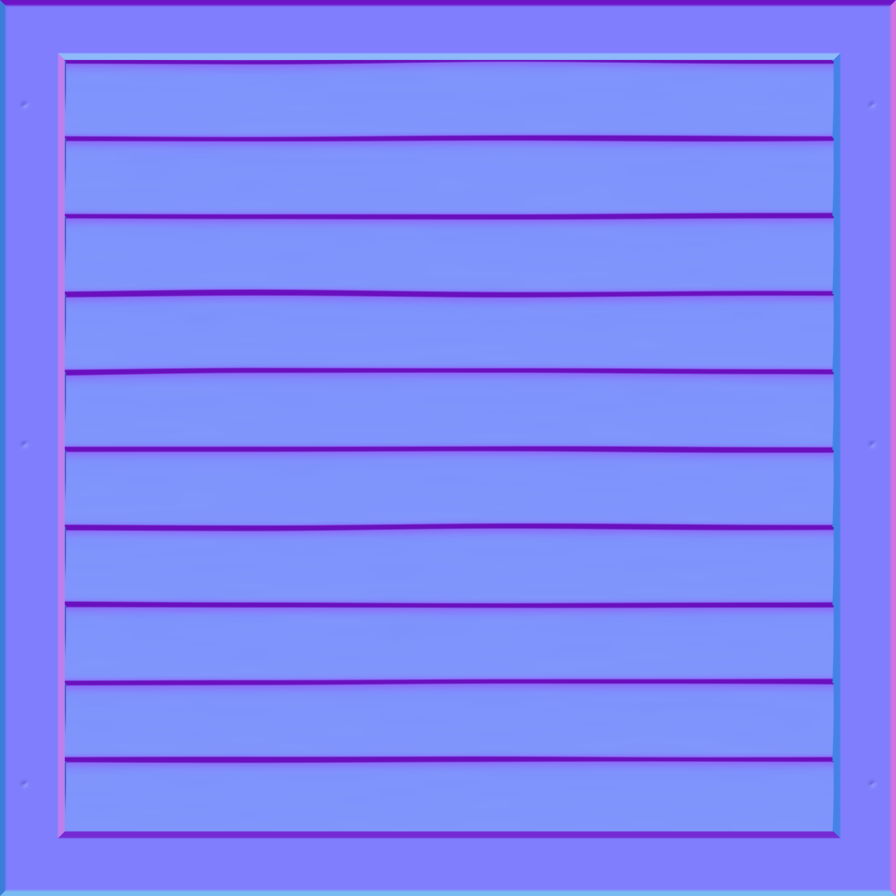
Give the GLSL for this texture map, as a Shadertoy shader.

```glsl
// Normal map of a square louvered vent: beveled frame, ten slats, six screws.

float hash(vec2 p) {
    return fract(sin(dot(p, vec2(127.1, 311.7))) * 4375.85);
}

float noise(vec2 p) {
    vec2 i = floor(p), f = fract(p);
    f = f * f * (3.0 - 2.0 * f);
    return mix(mix(hash(i), hash(i + vec2(1, 0)), f.x),
               mix(hash(i + vec2(0, 1)), hash(i + 1.0), f.x), f.y);
}

// Soft step that stays smooth at any canvas size
float edge(float d, float soft) {
    float w = max(soft, 0.7 / iResolution.y);
    return smoothstep(-w, w, d);
}

// Colour of the rectangle side nearest to q, with mitered corners
vec3 sideColour(vec2 q, vec2 halfSize, vec3 top, vec3 right, vec3 bottom, vec3 left) {
    vec2 gap = halfSize - abs(q);
    vec3 upright = q.x > 0.0 ? right : left;
    vec3 level = q.y > 0.0 ? top : bottom;
    return mix(level, upright, edge(gap.y - gap.x, 0.0008));
}

vec3 slats(vec2 p) {
    const float pitch = 0.0868;
    float t = (0.9323 - p.y) / pitch;
    float row = clamp(floor(t + 0.5), 0.0, 9.0);

    // Brushed slat faces
    float grain = noise(p * vec2(18.0, 150.0)) - 0.5;
    vec3 col = vec3(0.495, 0.575, 0.99) + vec3(0.008, 0.012, 0.0) * (fract(t) + grain);

    // Slightly warped grooves with a soft violet lower lip
    float warp = 0.0036 * (noise(vec2(p.x * 3.5, row * 7.3 + 2.0)) - 0.5);
    float d = 0.9323 - row * pitch + warp - p.y;
    float thick = 0.0022 + 0.0012 * noise(vec2(p.x * 4.0 + 9.0, row * 5.1));
    float lip = d > 0.0 ? exp(-pow(d / 0.0085, 2.0)) : exp(-pow(d / 0.0048, 2.0));
    col = mix(col, vec3(0.57, 0.38, 0.97), lip * 0.85);
    col = mix(col, vec3(0.41, 0.06, 0.74), edge(thick - abs(d), 0.0013));

    // Slat ends: dark notch at left, pink sliver and blue wedge at right
    float f = fract(t);
    float upper = 1.0 - smoothstep(0.3, 0.75, f);
    col = mix(col, vec3(0.25, 0.36, 0.78), upper * edge(0.0738 - p.x, 0.0008));
    float slant = 0.9325 - 0.0035 * f;
    col = mix(col, vec3(0.25, 0.52, 0.90), edge(p.x - slant, 0.0012) * smoothstep(0.1, 0.6, f));
    float sliver = edge(0.0014 - abs(p.x - 0.9325 + 0.002 * f), 0.0008);
    return mix(col, vec3(0.76, 0.55, 0.95), sliver * upper * 0.8);
}

// Small dimple lit from the lower right
vec3 screws(vec3 col, vec2 p) {
    for (int i = 0; i < 6; i++) {
        vec2 c = vec2(i < 3 ? 0.0275 : 0.9735, 0.125 + 0.379 * float(i % 3));
        vec2 q = (p - c) / 0.0052;
        float tilt = dot(q, vec2(0.6, -0.8));
        vec3 tint = mix(vec3(0.36, 0.34, 0.83), vec3(0.61, 0.66, 0.99), edge(tilt, 0.5));
        col = mix(col, tint, exp(-2.0 * dot(q, q)) * 0.85);
    }
    return col;
}

void mainImage(out vec4 fragColor, in vec2 fragCoord) {
    vec2 p = fragCoord / iResolution.xy;

    // Flat frame and screws
    vec3 col = screws(vec3(0.505, 0.495, 0.995), p);

    // Outer rim
    vec2 q = p - 0.5;
    float rim = 0.5 - max(abs(q.x), abs(q.y));
    vec3 rimColour = sideColour(q, vec2(0.5), vec3(0.43, 0.08, 0.78), vec3(0.82, 0.45, 0.88),
                                vec3(0.47, 0.73, 0.95), vec3(0.23, 0.49, 0.85));
    col = mix(col, rimColour, edge(0.0062 - rim, 0.0022));

    // Inner bevel around the opening
    q = p - vec2(0.5013, 0.5026);
    vec2 opening = vec2(0.4365, 0.4380);
    vec2 gap = opening - abs(q);
    float inset = min(gap.x, gap.y);
    vec3 bevel = sideColour(q, opening, vec3(0.56, 0.73, 0.98), vec3(0.27, 0.51, 0.91),
                            vec3(0.46, 0.17, 0.83), vec3(0.75, 0.50, 0.93));
    col = mix(col, bevel, edge(inset, 0.0014));

    // Louvers inside the bevel
    col = mix(col, slats(p), edge(inset - 0.0075, 0.0009));

    fragColor = vec4(col, 1.0);
}
```
